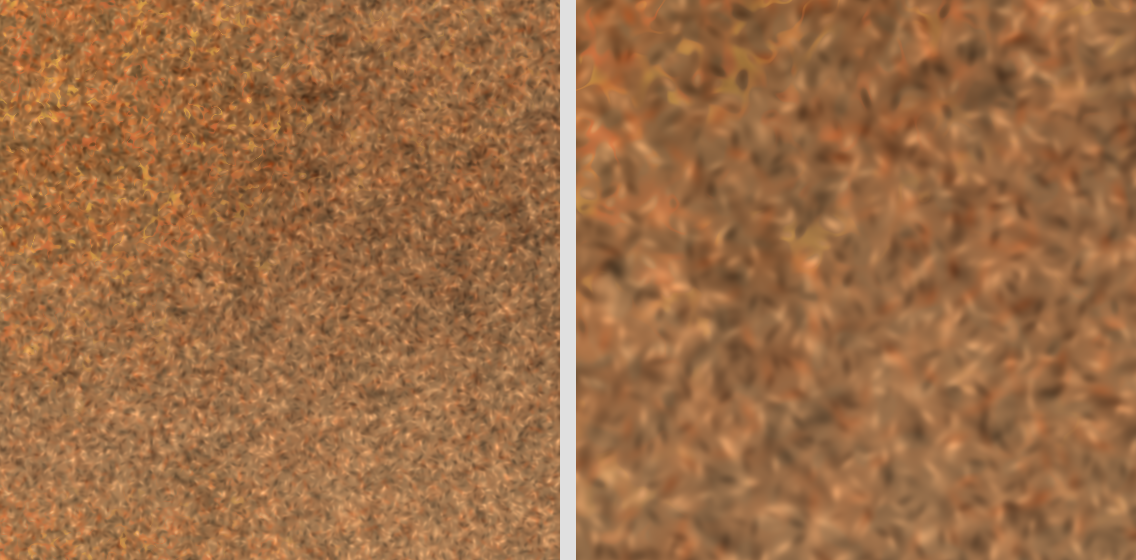
Left: the whole. Right: its middle third, enlarged.
Give the GLSL for this texture, as a Shadertoy shader.

```glsl
// Mottled brown felt-like surface with soft grains and glowing orange fibres.

vec4 hash4(vec2 cell) {
    vec4 h = vec4(dot(cell, vec2(127.1, 311.7)), dot(cell, vec2(269.5, 183.3)),
                  dot(cell, vec2(419.2, 371.9)), dot(cell, vec2(83.7, 247.1)));
    return fract(sin(h) * 43758.5453);
}

// Cellular noise: each cell scatters one soft, randomly turned light or dark grain.
float grains(vec2 p) {
    vec2 home = floor(p);
    float sum = 0.0;
    for (int y = -1; y <= 1; y++) {
        for (int x = -1; x <= 1; x++) {
            vec2 cell = home + vec2(x, y);
            vec4 rnd = hash4(cell);
            vec2 d = p - cell - rnd.xy;
            float angle = rnd.z * 3.14159;
            vec2 axis = vec2(cos(angle), sin(angle));
            float along = dot(d, axis);
            float across = dot(d, vec2(-axis.y, axis.x));
            sum += (rnd.w * 2.0 - 1.0) * exp(-3.6 * along * along - 13.0 * across * across);
        }
    }
    return sum;
}

void mainImage(out vec4 fragColor, in vec2 fragCoord) {
    vec2 uv = fragCoord / iResolution.xy;

    // Broad mottling and fine grain
    float broad = grains(uv * 4.0 + 3.7) + 0.7 * grains(uv * 9.0 + 21.3);
    float patches = grains(uv * vec2(17.0, 22.0) + 47.1);
    float coarse = grains(uv * 62.0 + 11.9) + 0.6 * grains(uv * 71.0 + 317.2);
    float fine = grains(uv * 98.0 + 73.4);
    float tint = grains(uv * 72.0 + 131.2) + 0.4 * grains(uv * 25.0 + 57.8);

    // Warm zone in the upper left, with fainter ones along the bottom and top
    float warm = 1.0 - smoothstep(0.1, 0.85, length((uv - vec2(0.0, 0.88)) * vec2(1.2, 1.15)) + 0.2 * broad);
    float bottom = 1.0 - smoothstep(0.0, 0.2, uv.y + 0.08 * broad);
    warm += 0.5 * bottom * (1.0 - smoothstep(0.1, 0.85, uv.x));
    warm += 0.25 * smoothstep(0.4, 0.9, uv.y + 0.3 * broad);
    warm = min(warm, 1.0);

    // Shaded zone right of centre and small dark hollows
    vec2 fromShade = (uv - vec2(0.64, 0.68)) * vec2(2.0, 2.6);
    float shade = exp(-dot(fromShade, fromShade));
    float hollow = smoothstep(0.4, 0.95, grains(uv * vec2(13.0, 23.0) + 91.6) + 0.4 * shade + 0.2 * coarse);

    // Brightness, with the darkest grains softened
    float grain = 0.29 * coarse + 0.28 * fine;
    grain = grain < 0.0 ? grain / (1.0 - 0.9 * grain) : grain;
    float tone = 1.0 + grain + 0.05 * broad + 0.07 * patches;
    tone += 0.05 * (1.0 - smoothstep(0.1, 0.5, uv.y)) - 0.1 * shade - 0.15 * hollow;
    vec3 color = vec3(0.625, 0.452, 0.302) * tone;

    // Reddish and olive flecks
    float fleck = max(tint, -0.3);
    color += vec3(0.06, -0.025, -0.045) * fleck * (0.8 + 0.8 * warm);
    color += vec3(0.02, -0.014, -0.045) * warm;
    color += vec3(0.015, -0.008, -0.015) * shade;

    // Curled bright fibres, orange to yellow
    float curl = abs(grains(uv * 52.0 + 163.5) + 0.3 * fine);
    float fibre = (1.0 - smoothstep(0.02, 0.15, curl)) * smoothstep(-0.2, 0.25, coarse + 0.5 * patches);
    float yellow = smoothstep(-0.2, 0.4, grains(uv * 34.0 + 211.7) + 0.3 * fine);
    vec3 fibreColor = mix(vec3(0.80, 0.41, 0.22), vec3(0.84, 0.62, 0.26), yellow);
    color = mix(color, fibreColor * (0.65 + 0.35 * tone), fibre * min(warm * 1.1, 0.8));

    fragColor = vec4(clamp(color, 0.0, 1.0), 1.0);
}
```
